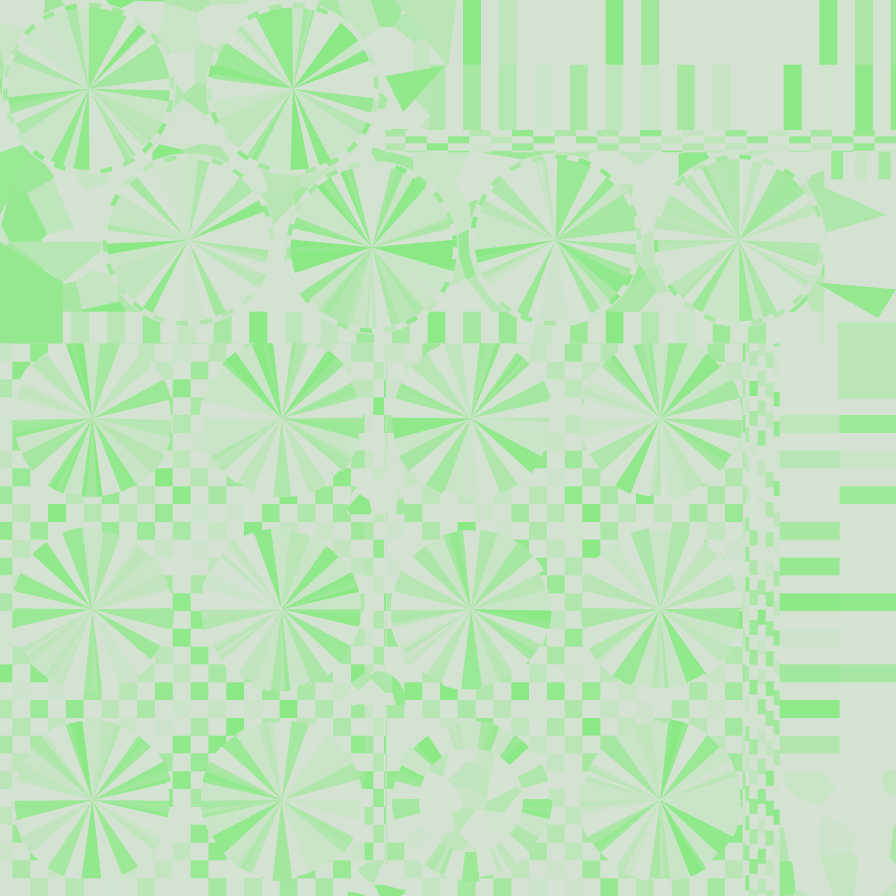
This pattern is drawn by a WebGL 1 fragment shader. Its source:

```glsl
precision highp float;

uniform vec2 u_resolution;

float hash(vec2 p) {
  return fract(sin(dot(p, vec2(127.1, 311.7))) * 43758.5453);
}

// Tint of alternate cells; the cells between stay pale
float alternate(vec2 cell) {
  return mod(cell.x + cell.y, 2.0) < 0.5 ? hash(cell) : 0.0;
}

float bars(float u, float seed) {
  return alternate(vec2(floor(u * 50.3), 2.0 * seed));
}

// Angular scraps from nearest-point cells
float scraps(vec2 p, float density) {
  p *= density;
  vec2 base = floor(p), owner = base;
  float nearest = 9.0;
  for (int j = -1; j <= 1; j++) {
    for (int i = -1; i <= 1; i++) {
      vec2 cell = base + vec2(float(i), float(j));
      float d = distance(p, cell + vec2(hash(cell), hash(cell + 37.0)));
      if (d < nearest) { nearest = d; owner = cell; }
    }
  }
  float tint = hash(owner + 11.0);
  return hash(owner + 5.0) < 0.5 ? 0.0 : tint;
}

float side(vec2 p, vec2 a, vec2 b) {
  return (b.x - a.x) * (p.y - a.y) - (b.y - a.y) * (p.x - a.x);
}

bool inTriangle(vec2 p, vec2 a, vec2 b, vec2 c) {
  float x = side(p, a, b), y = side(p, b, c), z = side(p, c, a);
  return min(x, min(y, z)) > 0.0 || max(x, max(y, z)) < 0.0;
}

// Thirteen tinted spokes, the first pointing down; jitter makes them uneven
float spokes(vec2 q, float seed, float jitter) {
  float a = atan(q.x, -q.y) / 6.28318 * 26.0;
  a += jitter * sin(a * 6.28318 * 7.0 / 26.0 + seed * 2.3);
  float id = mod(floor(a + 0.5) + 26.0, 26.0);
  float h = hash(vec2(id, seed));
  if (mod(id, 2.0) > 0.5) return 0.14 * step(0.7, h);
  float sliver = hash(vec2(floor(a * 4.0), seed + 3.0)) - 0.5;
  return clamp(0.08 + 0.92 * h + 0.4 * sliver * step(0.5, fract(h * 7.0)), 0.0, 1.0);
}

// Wheel with a dashed rim, laid over the tint below it
float rimmedWheel(vec2 q, float seed, float below) {
  float r = length(q);
  if (r > 0.097) return below;
  if (r < 0.0905) return spokes(q, seed, 0.5);
  float dash = floor((atan(q.y, q.x) / 6.28318 + 0.5) * 44.0);
  return r > 0.0955 ? 0.1 : alternate(vec2(dash, 2.0 * seed));
}

// Checkered ground with four by three plain wheels
float lowerField(vec2 p) {
  vec2 cell = floor(p * 50.3 + vec2(0.3, 0.0));
  if (abs(p.x - 0.419) < 0.0119) cell.x = floor(p.x * 84.0);
  float tint = pow(alternate(cell), 1.3);
  vec2 joint = vec2(p.x - 0.42, mod(p.y, 0.213) - 0.006);
  if (length(joint) < 0.032) tint = scraps(p, 48.0);

  vec2 id = clamp(floor(p / 0.2125), vec2(0.0), vec2(3.0, 2.0));
  vec2 q = p - vec2(0.103, 0.107) - id * vec2(0.2113, 0.213);
  float seed = id.x + 7.0 * id.y + 20.0;
  float r = length(q);
  float sector = floor(atan(q.x, -q.y) / 6.28318 * 26.0 + 0.5);
  if (r < 0.092 - 0.006 * hash(vec2(sector, seed + 9.0))) {
    tint = spokes(q, seed, 0.08);
    if (id == vec2(2.0, 0.0) && r < 0.058) tint = 0.4 * scraps(p, 42.0);
  }
  return tint;
}

// Bars and bricks along the right and top margins
float margins(vec2 p) {
  if (p.y > 0.855) return p.y > 0.928 ? bars(p.x, 3.0) * step(0.5, hash(vec2(floor(p.x * 50.3), 8.0))) : bars(p.x, 5.0);
  if (p.y > 0.83) return alternate(floor(p * vec2(42.0, 125.0)));
  if (p.y > 0.8) return bars(p.x * 1.5, 6.0);
  if (p.y > 0.64) return 0.0;
  if (p.x < 0.87) {
    float column = floor(p.x * 110.0);
    return alternate(vec2(column, floor(p.y * 60.0 + hash(vec2(column, 4.0)))));
  }
  if (p.y < 0.14) return scraps(p, 26.0);
  if (p.y > 0.555) return p.x > 0.935 ? 0.35 : 0.0;
  if (p.x < 0.937) return bars(p.y, 11.0);
  return bars(p.y, 13.0) * step(0.45, hash(vec2(floor(p.y * 50.3), 2.0)));
}

float upperField(vec2 p) {
  float tint = scraps(p, 23.0);
  if (p.y < 0.652) tint = bars(p.x, 17.0);
  if ((p.x > 0.48 && p.y > 0.83) || p.x > 0.92 || (p.x > 0.43 && abs(p.y - 0.843) < 0.013)) tint = margins(p);
  // Large shards
  if (p.x < 0.07 && p.y < 0.73 - 0.64 * p.x) tint = 0.85;
  if (inTriangle(p, vec2(0.0, 0.76), vec2(0.045, 0.845), vec2(0.0, 0.83))) tint = 0.8;
  if (inTriangle(p, vec2(0.01, 0.73), vec2(0.125, 0.73), vec2(0.07, 0.685))) tint = 0.4;
  if (inTriangle(p, vec2(0.43, 0.915), vec2(0.497, 0.927), vec2(0.45, 0.875))) tint = 0.9;
  if (inTriangle(p, vec2(0.44, 1.0), vec2(0.51, 1.0), vec2(0.5, 0.925))) tint = 0.35;
  if (inTriangle(p, vec2(0.91, 0.685), vec2(1.0, 0.677), vec2(0.98, 0.645))) tint = 0.85;
  if (inTriangle(p, vec2(0.9, 0.8), vec2(0.99, 0.76), vec2(0.92, 0.74))) tint = 0.5;
  // Two staggered rows of rimmed wheels
  float i = clamp(floor((p.x - 0.107) / 0.2055), 0.0, 3.0);
  tint = rimmedWheel(p - vec2(0.21 + 0.205 * i, 0.732 - 0.008 * step(abs(i - 1.0), 0.5)), i + 40.0, tint);
  i = clamp(floor(p.x / 0.213), 0.0, 1.0);
  return rimmedWheel(p - vec2(0.099 + 0.228 * i, 0.901), i + 50.0, tint);
}

void main() {
  // Nine samples per pixel smooth every edge
  float tint = 0.0;
  for (int k = 0; k < 9; k++) {
    vec2 offset = vec2(mod(float(k), 3.0), floor(float(k) / 3.0)) / 3.0 - 0.333;
    vec2 p = (gl_FragCoord.xy + offset) / u_resolution;
    tint += (p.y > 0.617 ? upperField(p) : p.x > 0.832 ? margins(p) : lowerField(p)) / 9.0;
  }
  gl_FragColor = vec4(mix(vec3(0.83, 0.89, 0.82), vec3(0.54, 0.915, 0.52), tint), 1.0);
}
```
